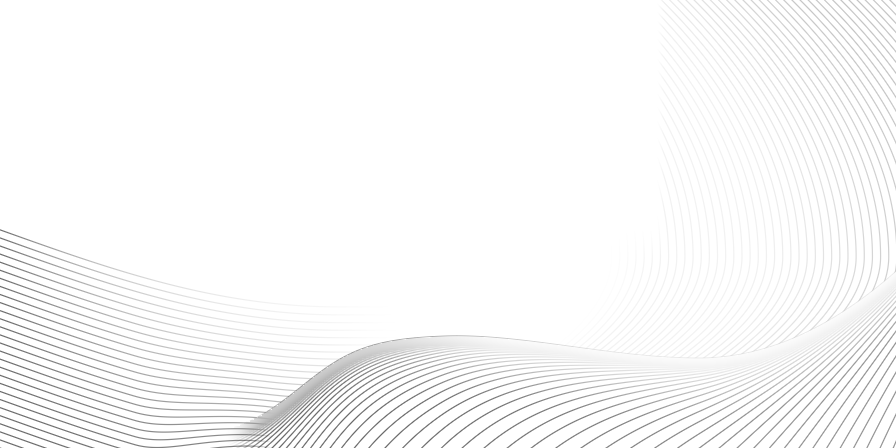
Write a Shadertoy shader that draws this background.

```glsl
// Three sheets of fine grey contour lines on white: a sloping left sheet,
// a rising wave along the bottom and a faint curved veil at the upper right.
// Each sheet is a smooth phase field whose whole numbers are drawn as strokes.

#define LINE_WIDTH 0.0027
#define INK 0.66
#define LEFT_LINES 27.0
#define WAVE_SPACING 0.047
#define WAVE_LENGTH 0.27
#define VEIL_SPACING 0.0182
#define VEIL_INK 0.26
#define PAPER vec3(1.0)
#define LINE_COLOR vec3(0.12)

// Antialiased lines at whole phases; crowded lines melt into their mean tone.
float strokes(float phase) {
    float density = max(length(vec2(dFdx(phase), dFdy(phase))), 1e-5);
    float widthPx = LINE_WIDTH * iResolution.y;
    float distPx = abs(fract(phase + 0.5) - 0.5) / density;
    float line = clamp(0.5 * widthPx + 0.5 - distPx, 0.0, 1.0);
    return mix(line, min(widthPx * density, 0.8), smoothstep(0.3, 0.65, density));
}

// Height of the crest: a steep rise, a shallow dip, then a climb to the right.
float crestHeight(float x) {
    float rise = 0.232 / (1.0 + exp((0.672 - x) / 0.073));
    float climb = max(x - 1.56, 0.0);
    return 0.021 + rise - 0.052 * smoothstep(0.99, 1.56, x) + climb * climb;
}

// Left sheet: parallel falling curves, squeezed together near the crest foot.
float leftSheet(vec2 p, float below) {
    float fall = 0.172 * sin(min(p.x / 0.755, 1.0) * 1.5708);
    float s = (0.487 - fall - p.y) / 0.487;
    s += 0.35 * smoothstep(0.3, 0.6, p.x) * s * s;
    float fade = exp(-p.x / 0.25 * pow(clamp(1.0 - s, 0.0, 1.0), 1.5));
    float end = mix(1.0 - smoothstep(0.7, 0.92, p.x),
                    1.0 - smoothstep(0.54, 0.62, p.x), below);
    return strokes(s * LEFT_LINES) * INK * fade * end * smoothstep(-0.02, 0.0, s);
}

// Wave: curves leave the lower edge and decay exponentially toward the crest.
float waveSheet(vec2 p, float depth, float below) {
    float phase = (p.x + WAVE_LENGTH * log(max(depth, 0.002))) / WAVE_SPACING;
    float rightward = smoothstep(0.65, 1.15, p.x);
    float fade = mix(0.45 + 0.55 * smoothstep(0.0, 0.06, depth),
                     smoothstep(-0.02, 0.16, depth), rightward);
    float tone = INK * mix(1.0, 0.72, smoothstep(0.8, 1.9, p.x));
    return strokes(phase) * tone * fade * below * smoothstep(0.5, 0.6, p.x);
}

// Veil: nested arcs with a vertical turn, bending more tightly underneath.
float veilSheet(vec2 p, float below) {
    float h = p.y - 0.427;
    float arc = p.x + (h > 0.0 ? 0.88 : 3.1) * h * h;
    float upperEdge = smoothstep(1.465, 1.485, p.x);
    float lowerEdge = smoothstep(1.34, 1.48, arc);
    float edge = mix(lowerEdge, upperEdge, smoothstep(0.4, 0.5, p.y));
    float tone = mix(0.06, VEIL_INK, smoothstep(1.65, 2.15, arc));
    return strokes(arc / VEIL_SPACING) * tone * edge * (1.0 - below);
}

// Thin contour on the crest, strongest on its left shoulder.
float crestRim(float x, float depth) {
    float slopePx = max(length(vec2(dFdx(depth), dFdy(depth))), 1e-5);
    float line = clamp(0.9 - abs(depth) / slopePx, 0.0, 1.0);
    float tone = mix(0.42, 0.1, smoothstep(0.8, 1.45, x));
    return line * tone * smoothstep(0.54, 0.64, x);
}

void mainImage(out vec4 fragColor, in vec2 fragCoord) {
    // Height spans 0 to 1 and width 0 to 2 on any canvas.
    vec2 p = fragCoord / iResolution.xy * vec2(2.0, 1.0);
    float depth = crestHeight(p.x) - p.y;
    float pixel = 1.0 / iResolution.y;
    float below = smoothstep(-pixel, pixel, depth);

    // Combine the sheets by their remaining transparency.
    float clear = 1.0 - leftSheet(p, below);
    clear *= 1.0 - waveSheet(p, depth, below);
    clear *= 1.0 - veilSheet(p, below);
    clear *= 1.0 - crestRim(p.x, depth);
    fragColor = vec4(mix(LINE_COLOR, PAPER, clear), 1.0);
}
```
